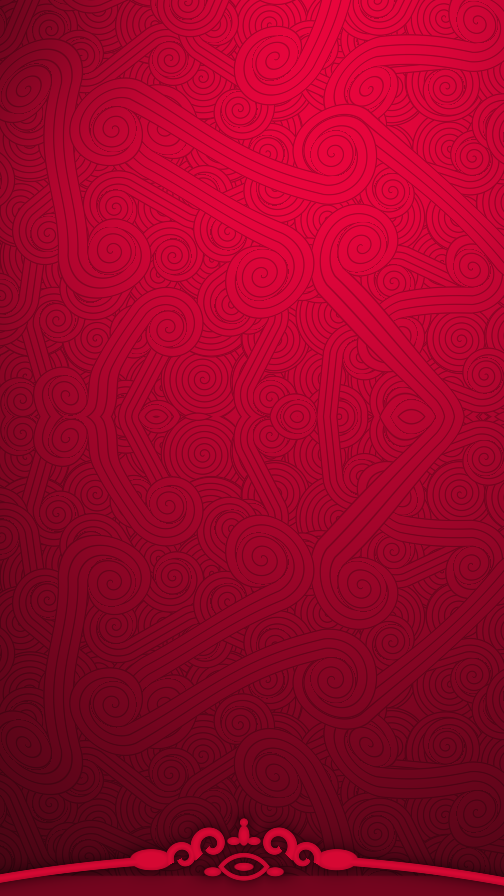
This background is drawn by a Shadertoy shader. Its source:

```glsl
// Crimson backdrop of mirrored line-drawn scrolls with an ornament along the foot.
#define MIRROR_Y 0.951
#define ORNAMENT_X 0.484
#define STRIPE 0.0195
#define LINE_WIDTH 0.0005
#define LINE_STRENGTH 0.26
#define SMALL_CELL 0.12
#define MEDIUM_CELL 0.19
#define ARMS 3.0
#define ORNAMENT_RED vec3(0.84, 0.03, 0.20)
#define FOOT_RED vec3(0.46, 0.02, 0.12)

const float TAU = 6.2831853;

vec2 hash2(vec2 p) {
    vec3 q = fract(p.xyx * vec3(0.1031, 0.1030, 0.0973));
    q += dot(q, q.yzx + 33.33);
    return fract((q.xx + q.yz) * q.zy);
}

float stripeDistance(float phase, float spacing) {
    return abs(fract(phase + 0.5) - 0.5) * spacing;
}

// Plain round curl; covers what lies beneath it.
void curl(inout float lineDist, vec2 p, vec2 centre, float radius, float spin, float spacing) {
    vec2 d = p - centre;
    float r = length(d);
    float s = stripeDistance(r / spacing + spin * atan(d.y, d.x) / TAU, spacing);
    lineDist = r < radius ? min(radius - r, s) : min(lineDist, r - radius);
}

// Two spirals at a and b, joined by the striped band that unwinds from both.
void scrollPair(inout float lineDist, vec2 p, vec2 a, vec2 b, float inner, float spin, float spacing) {
    float width = ARMS * spacing;
    float span = length(b - a);
    float rise = min(2.0 * inner + width, 0.95 * span);
    float run = sqrt(span * span - rise * rise);
    vec2 axis = (b - a) / span;
    vec2 q = p - 0.5 * (a + b);
    q = vec2(dot(q, axis), spin * dot(q, vec2(-axis.y, axis.x)));
    q = vec2(run * q.x - rise * q.y, rise * q.x + run * q.y) / span;
    if (q.x > 0.0) q = -q;
    q += 0.5 * vec2(run, rise);
    // Band wraps once around the core, then leaves along a straight line
    float r = length(q);
    float turn = fract(0.25 - atan(q.y, q.x) / TAU);
    float body = r - inner - width * turn;
    float band = q.x > 0.0 ? abs(q.y - inner - 0.5 * width) - 0.5 * width : 1.0;
    float swirl = width / (TAU * max(r, 0.001));
    float s = stripeDistance(body / spacing, spacing) * inversesqrt(1.0 + swirl * swirl);
    if (r < inner) s = min(inner - r, stripeDistance((r - inner) / spacing - turn, spacing));
    if (band < 0.0) s = stripeDistance((q.y - inner) / spacing, spacing);
    float shape = min(body, band);
    lineDist = shape < 0.0 ? s : min(lineDist, shape);
}

// Overlapping curls or scrolls on a jittered grid.
void scatter(inout float lineDist, vec2 p, float cell, bool paired) {
    vec2 id = floor(p / cell);
    for (int j = -1; j <= 1; j++)
    for (int i = -1; i <= 1; i++) {
        vec2 n = id + vec2(i, j);
        vec2 h = hash2(n + cell * 100.0);
        vec2 centre = (n + 0.25 + 0.5 * h) * cell;
        float spin = h.x > 0.5 ? 1.0 : -1.0;
        vec2 arm = cell * 0.46 * vec2(cos(TAU * h.y), sin(TAU * h.y));
        if (paired) scrollPair(lineDist, p, centre - arm, centre + arm, cell * 0.19, spin, STRIPE * 0.68);
        else curl(lineDist, p, centre, cell * (0.55 + 0.2 * h.y), spin, STRIPE * 0.62);
    }
}

float scrollPattern(vec2 p) {
    p.y = abs(p.y - MIRROR_Y);
    float d = 1.0;
    scatter(d, p, SMALL_CELL, false);
    scatter(d, p, MEDIUM_CELL, true);
    // Gentle bend of the large scrolls
    p += 0.018 * sin(p.yx * vec2(13.0, 11.0) + vec2(0.5, 2.0)) * smoothstep(0.0, 0.1, p.y);
    scrollPair(d, p, vec2(0.34, 0.165), vec2(0.14, 0.04), 0.038, -1.0, STRIPE * 0.9);
    scrollPair(d, p, vec2(0.92, 0.29), vec2(0.80, 0.14), 0.038, 1.0, STRIPE * 0.9);
    scrollPair(d, p, vec2(0.54, 0.729), vec2(0.76, 0.93), 0.045, -1.0, STRIPE);
    scrollPair(d, p, vec2(0.93, 0.78), vec2(0.74, 0.64), 0.042, 1.0, STRIPE);
    scrollPair(d, p, vec2(0.204, 0.312), vec2(0.06, 0.66), 0.048, 1.0, STRIPE);
    scrollPair(d, p, vec2(0.70, 0.329), vec2(0.82, -0.02), 0.050, -1.0, STRIPE);
    scrollPair(d, p, vec2(0.505, 0.299), vec2(0.34, 0.56), 0.052, -1.0, STRIPE);
    scrollPair(d, p, vec2(0.676, 0.525), vec2(1.04, 0.37), 0.042, 1.0, STRIPE);
    scrollPair(d, p, vec2(0.243, 0.553), vec2(0.676, 0.525), 0.046, 1.0, STRIPE);
    return d;
}

vec3 backdrop(vec2 uv) {
    float red = min(0.335 + 0.76 * uv.y, 0.91);
    float side = uv.x - 0.62;
    red *= 1.0 - mix(0.55, 1.0, uv.y) * side * side;
    red *= 1.0 - 0.25 * smoothstep(0.78, 1.0, uv.y) * (1.0 - smoothstep(0.0, 0.65, uv.x));
    return vec3(red, 0.02, 0.255 * red + 0.005);
}

float oval(vec2 p, vec2 radii) {
    return (length(p / radii) - 1.0) * min(radii.x, radii.y);
}

// One turn of a tapering spiral stroke.
float hook(vec2 p, float radius, float start) {
    float turn = fract((atan(p.y, p.x) - start) / TAU);
    return abs(length(p) - radius * mix(1.0, 0.3, turn)) - radius * mix(0.30, 0.18, turn);
}

// Ornament in hundredths of the width, mirrored about its axis.
float ornament(vec2 p) {
    float band = max(abs(p.y - 7.6 + 0.00177 * p.x * p.x) - 0.85, 17.0 - p.x);
    float d = min(band, oval(p - vec2(18.4, 7.2), vec2(4.2, 2.1)));
    d = min(d, hook(p - vec2(12.0, 7.7), 2.9, -0.5));
    d = min(d, hook(p - vec2(6.5, 10.2), 3.4, -0.8));
    d = min(d, oval(p - vec2(0.0, 12.0), vec2(1.1, 2.0)));
    d = min(d, length(p - vec2(0.0, 14.6)) - 0.8);
    d = min(d, oval(p - vec2(2.0, 10.9), vec2(1.3, 0.8)));
    d = min(d, oval(p - vec2(6.2, 4.8), vec2(1.7, 0.9)));
    float eye = length(vec2(p.x, abs(p.y - 5.8) + 3.4)) - 5.7;
    return min(d, min(abs(eye) - 0.45, oval(p - vec2(0.0, 5.8), vec2(1.9, 0.8))));
}

void mainImage(out vec4 fragColor, in vec2 fragCoord) {
    vec2 p = fragCoord / iResolution.x;
    float pixel = 1.0 / iResolution.x;
    vec3 color = backdrop(fragCoord / iResolution.xy);
    color *= 1.0 - LINE_STRENGTH * (1.0 - smoothstep(0.0, LINE_WIDTH + pixel, scrollPattern(p)));
    // Foot, shadow and ornament
    vec2 o = vec2(abs(p.x - ORNAMENT_X), p.y) * 100.0;
    float aa = 100.0 * pixel;
    float shape = ornament(o);
    float foot = o.y - min(7.6 - 0.00177 * o.x * o.x, 4.0);
    color = mix(color, FOOT_RED, 1.0 - smoothstep(-aa, aa, foot));
    color *= 1.0 - 0.4 * exp(-max(shape, 0.0) * 0.8);
    vec3 metal = ORNAMENT_RED * (0.88 + 0.12 * smoothstep(0.0, 0.8, -shape));
    color = mix(color, metal, 1.0 - smoothstep(-0.5 * aa, 0.5 * aa, shape));
    fragColor = vec4(color, 1.0);
}
```
